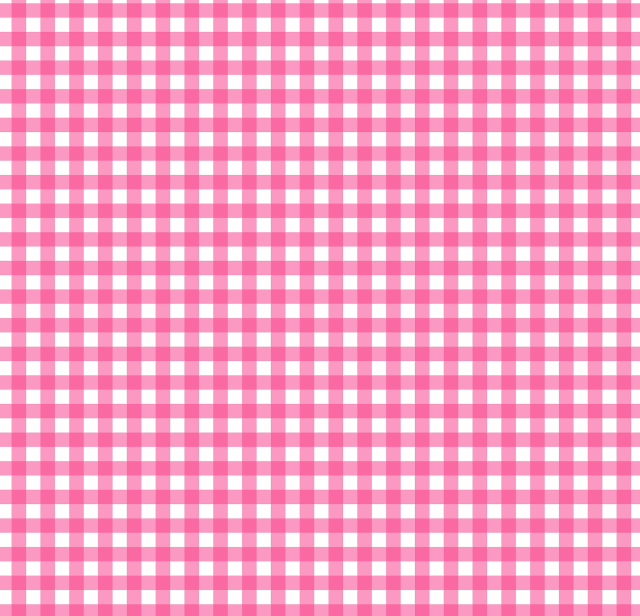
Give the GLSL for this pattern, as a Shadertoy shader.

```glsl
// Pink and white gingham: two crossing sets of even bands with faint seams.

const vec2 REPEATS = vec2(22.215, 21.525);     // bands across and up the canvas
const vec2 FIRST_CENTRE = vec2(0.655, 0.160);  // first band centre, in repeats
const vec2 HALF_WIDTH = vec2(0.250, 0.248);    // half band width, in repeats
const float SEAM_WIDTH = 0.0012;               // fraction of canvas height

const vec3 WHITE = vec3(1.00, 0.995, 1.00);
const vec3 PINK = vec3(0.99, 0.60, 0.76);
const vec3 DEEP_PINK = vec3(0.985, 0.41, 0.64);

// Signed distance to the nearest band edge on each axis, negative inside.
vec2 bandDistance(vec2 cell, vec2 centre, vec2 halfWidth) {
    return abs(fract(cell - centre + 0.5) - 0.5) - halfWidth;
}

// Weave colour: one band gives pink, two crossing bands give deep pink.
vec3 weave(vec2 cover) {
    return mix(mix(WHITE, PINK, cover.x), mix(PINK, DEEP_PINK, cover.x), cover.y);
}

void mainImage(out vec4 fragColor, in vec2 fragCoord) {
    vec2 cell = fragCoord / iResolution.xy * REPEATS;
    vec2 pixel = REPEATS / iResolution.xy;
    vec2 dist = bandDistance(cell, FIRST_CENTRE, HALF_WIDTH);

    // Bands with edges smoothed over one pixel
    vec2 cover = clamp(0.5 - dist / pixel, 0.0, 1.0);
    vec3 colour = weave(cover);

    // Slightly dulled seams, fainter where a band crosses the edge
    vec2 seamHalf = 0.5 * SEAM_WIDTH * iResolution.y * pixel;
    vec2 seam = 1.0 - smoothstep(seamHalf, seamHalf + 0.5 * pixel, abs(dist));
    seam *= 1.0 - 0.65 * cover.yx;
    colour *= 1.0 - 0.04 * max(seam.x, seam.y);

    fragColor = vec4(colour, 1.0);
}
```
